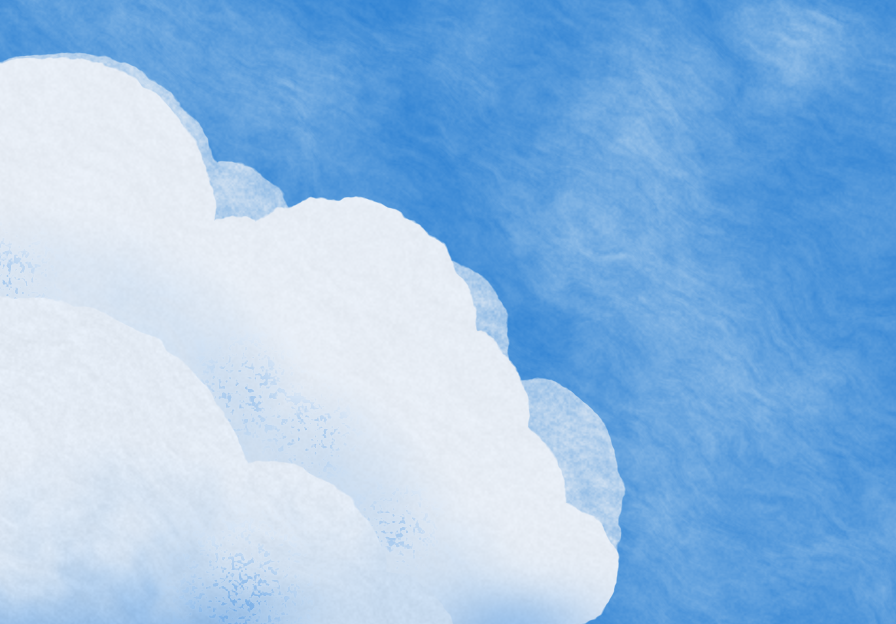
A Shadertoy shader for this background:

```glsl
// A painted blue sky with a large white cloud bank rising from the lower left.
// Clouds are unions of ellipses with roughened edges, in layers: rim, back, front.
// Soft glows, layered value noise and dry-brush grain give the painted surface.

// Colours
const vec3 SKY_DEEP    = vec3(0.20, 0.52, 0.83);
const vec3 SKY_PALE    = vec3(0.66, 0.80, 0.93);
const vec3 CLOUD_LIGHT = vec3(0.905, 0.930, 0.962);
const vec3 CLOUD_SHADE = vec3(0.76, 0.845, 0.935);
const vec3 CLOUD_BLUE  = vec3(0.46, 0.67, 0.89);

// Values to tune; lengths are in canvas heights
const float SKY_BASE     = 0.13;
const float SKY_MOTTLE   = 0.55;
const float BRISTLE      = 0.40;
const float GRAIN        = 0.17;
const float EDGE_ROUGH   = 0.009;
const float EDGE_SOFT    = 0.0018;
const float RIM_OPACITY  = 0.66;
const float SHADOW_REACH = 0.17;

// Ellipses: centre x, centre y, radius x, radius y
const vec4 BACK[7] = vec4[7](
    vec4(0.084, 0.644, 0.262, 0.266), vec4(0.534, 0.438, 0.234, 0.247),
    vec4(0.375, 0.569, 0.084, 0.084), vec4(0.693, 0.335, 0.154, 0.154),
    vec4(0.787, 0.176, 0.122, 0.159), vec4(0.861, 0.092, 0.129, 0.112),
    vec4(0.356, 0.176, 0.487, 0.440));
const vec4 FRONT[3] = vec4[3](
    vec4(0.000, 0.195, 0.403, 0.330), vec4(0.403, 0.064, 0.217, 0.199),
    vec4(0.581, -0.021, 0.148, 0.109));
const vec4 RIM[4] = vec4[4](
    vec4(0.099, 0.654, 0.262, 0.264), vec4(0.365, 0.663, 0.094, 0.075),
    vec4(0.693, 0.438, 0.127, 0.150), vec4(0.861, 0.195, 0.137, 0.195));

// Pale sky patches: centre x, centre y, radius, strength
const vec4 GLOWS[10] = vec4[10](
    vec4(0.45, 0.83, 0.10, 0.30), vec4(0.80, 0.92, 0.09, 0.28),
    vec4(1.04, 0.83, 0.13, 0.30), vec4(1.02, 0.60, 0.14, 0.34),
    vec4(1.30, 0.95, 0.09, 0.50), vec4(1.38, 0.09, 0.15, 0.38),
    vec4(1.12, 0.37, 0.20, 0.20), vec4(1.30, 0.37, 0.18, 0.20),
    vec4(0.25, 0.96, 0.16, 0.25), vec4(1.05, 0.10, 0.12, 0.14));

// Integer hash to 0..1
float hash(vec2 cell) {
    uvec2 u = uvec2(ivec2(cell)) * uvec2(1597334673u, 3812015801u);
    uint n = (u.x ^ u.y) * 1597334673u;
    n = (n ^ (n >> 15u)) * 2246822519u;
    return float((n ^ (n >> 13u)) >> 8u) / 16777216.0;
}

float noise(vec2 p) {
    vec2 i = floor(p), f = fract(p);
    f = f * f * (3.0 - 2.0 * f);
    return mix(mix(hash(i), hash(i + vec2(1, 0)), f.x),
               mix(hash(i + vec2(0, 1)), hash(i + vec2(1, 1)), f.x), f.y);
}

float fbm(vec2 p) {
    float sum = 0.0, amplitude = 0.53;
    for (int i = 0; i < 4; i++) {
        sum += amplitude * noise(p);
        p = mat2(1.6, 1.2, -1.2, 1.6) * p + 7.3;
        amplitude *= 0.5;
    }
    return sum;
}

float ellipse(vec2 p, vec4 e) {
    vec2 q = (p - e.xy) / e.zw;
    float k = length(q);
    return k * (k - 1.0) / max(length(q / e.zw), 0.001);
}

float glow(vec2 p, vec2 centre, float radius) {
    vec2 q = (p - centre) / radius;
    return exp(-dot(q, q));
}

float cover(float d) {
    float w = max(EDGE_SOFT, 0.7 / iResolution.y);
    return 1.0 - smoothstep(-w, w, d);
}

void mainImage(out vec4 fragColor, in vec2 fragCoord) {
    vec2 p = fragCoord / iResolution.y;

    // Surface textures: broad mottling, crossed bristle strokes, fine grain
    vec2 warp = vec2(fbm(p * 6.0), fbm(p * 6.0 + 19.0)) - 0.5;
    float mottle = fbm(p * 4.5 + warp * 1.2 + 3.0) - 0.5;
    vec2 q = p + warp * 0.12;
    float strokesA = fbm(mat2(0.8, 0.6, -0.6, 0.8) * q * vec2(26.0, 80.0));
    float strokesB = fbm(mat2(0.5, -0.86, 0.86, 0.5) * q * vec2(75.0, 28.0));
    float bristle = mix(strokesA, strokesB, smoothstep(0.35, 0.65, noise(p * 7.0))) - 0.5;
    float grain = 0.6 * noise(p * 190.0) + 0.4 * noise(p * 330.0 + 5.0) - 0.5;

    // Sky
    float pale = SKY_BASE + SKY_MOTTLE * mottle;
    for (int i = 0; i < 10; i++)
        pale += GLOWS[i].w * glow(p + warp * 0.15, GLOWS[i].xy, GLOWS[i].z);
    pale = max(pale, 0.04);
    pale += (bristle * BRISTLE + grain * GRAIN) * (0.55 + pale);
    vec3 color = mix(SKY_DEEP, SKY_PALE, clamp(pale, 0.0, 1.0));

    // Cloud distances with a rough painted edge
    vec2 e = p + EDGE_ROUGH * (vec2(fbm(p * 28.0), fbm(p * 28.0 + 41.0)) - 0.5) * 2.0;
    float rim = 1e3, back = 1e3, front = 1e3;
    for (int i = 0; i < 4; i++) rim = min(rim, ellipse(e, RIM[i]));
    for (int i = 0; i < 7; i++) back = min(back, ellipse(e, BACK[i]));
    for (int i = 0; i < 3; i++) front = min(front, ellipse(e, FRONT[i]));

    // Translucent rim
    float rimOpacity = RIM_OPACITY + 0.25 * bristle + 0.25 * grain;
    color = mix(color, CLOUD_LIGHT, cover(rim) * rimOpacity);

    // Back cloud, shaded above the front cloud and along its foot
    float shade = 0.75 * (1.0 - smoothstep(0.0, SHADOW_REACH, front));
    shade *= 0.75 + mottle + 0.4 * bristle;
    vec3 backColor = mix(CLOUD_LIGHT, CLOUD_SHADE, clamp(shade, 0.0, 1.0));
    float foot = 0.65 * glow(p * vec2(1, 2), vec2(0.83, -0.02), 0.13);
    float dry = glow(p, vec2(0.50, 0.30), 0.05) + glow(p, vec2(0.39, 0.37), 0.06)
              + glow(p, vec2(0.63, 0.15), 0.05) + glow(p, vec2(0.00, 0.55), 0.06);
    float flecks = smoothstep(0.06, 0.30, grain + 0.6 * bristle);
    backColor = mix(backColor, CLOUD_BLUE, clamp(foot + 0.5 * dry * flecks, 0.0, 1.0));
    color = mix(color, backColor + 0.03 * grain + 0.03 * bristle, cover(back));

    // Front cloud, sinking into blue at the bottom left
    float depth = 1.0 - smoothstep(0.02, 0.30, p.y + 0.25 * mottle + 0.04 * bristle);
    vec3 frontColor = mix(CLOUD_LIGHT, CLOUD_SHADE, 0.10 + 0.75 * depth);
    float blue = (1.0 - smoothstep(-0.04, 0.14, p.y + 0.15 * mottle))
               * (1.0 - smoothstep(0.30, 0.56, p.x));
    float frontDry = glow(p, vec2(0.39, 0.05), 0.075) * flecks;
    frontColor = mix(frontColor, CLOUD_BLUE, clamp(0.75 * blue + 0.6 * frontDry, 0.0, 1.0));
    color = mix(color, frontColor + 0.04 * grain + 0.04 * bristle, cover(front));

    fragColor = vec4(clamp(color, 0.0, 1.0), 1.0);
}
```
